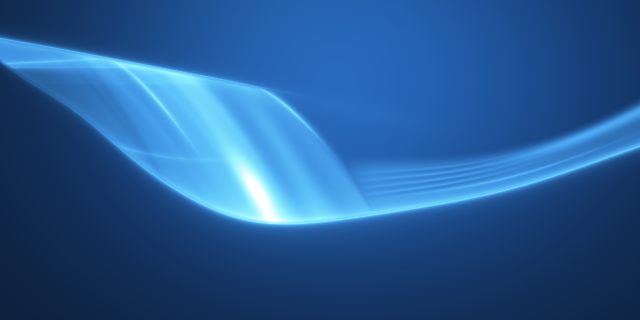
Reproduce this background procedurally as a Shadertoy shader.

```glsl
const vec3 NAVY = vec3(0.045, 0.11, 0.21);
const vec3 BLUE = vec3(0.13, 0.37, 0.70);
const vec3 AZURE = vec3(0.25, 0.58, 0.89);
const vec3 SKY = vec3(0.37, 0.77, 0.98);
const vec3 ICE = vec3(0.58, 0.95, 0.99);

float hash(float n) {
    n = fract(n * 0.1031);
    n *= n + 33.33;
    return fract(n * (n + n));
}

float bump(float v, float center, float width) {
    float t = (v - center) / width;
    return exp(-t * t);
}

float glow(float d, float width) {
    return exp(-abs(d) / width);
}

// Ribbon outlines as heights over x
float lowerEdge(float x) {
    float t = x - 0.75;
    return 0.181 - 0.255 * t + 0.545 * sqrt(t * t + 0.0625)
         - 0.036 * bump(x, 1.6, 0.4) + 0.028 * bump(x, 0.24, 0.16);
}

float upperEdge(float x) {
    return 0.88 - 0.175 * x - 0.015 * x * x;
}

float wingEdge(float x) {
    float t = max(x - 1.3, 0.0);
    return 0.5 + 0.383 * t * t;
}

// Signed distance to a fold that hangs from the upper edge
float foldDistance(vec2 p, float start, float spread) {
    float h = max(upperEdge(start) - p.y, 0.001);
    float x = start + spread * (0.42 * sqrt(h) + 0.4 * h);
    float slope = spread * (0.21 / sqrt(h) + 0.4);
    return (p.x - x) / sqrt(1.0 + slope * slope);
}

// Fine random folds inside the ribbon
float fibers(vec2 p) {
    float sum = 0.0;
    for (int i = 0; i < 16; i++) {
        float id = float(i);
        float start = 0.08 + 0.04 * id + 0.03 * hash(id + 3.0);
        float width = mix(0.006, 0.03, hash(id + 21.0));
        float d = foldDistance(p, start, mix(0.75, 1.0, hash(id + 47.0)));
        sum += (hash(id + 71.0) - 0.3) * bump(d, 0.0, width);
    }
    return 0.09 * sum;
}

float ribbonLight(vec2 p, float low, float high) {
    float band = foldDistance(p, 0.495, 0.75);
    float leftFold = foldDistance(p, 0.30, 0.9);
    float rightFold = foldDistance(p, 0.755, 1.0);
    float inside = smoothstep(-0.004, 0.012, low) * smoothstep(-0.004, 0.012, high)
                 * smoothstep(0.025, -0.025, rightFold);
    float light = 0.13 + 0.09 * smoothstep(0.1, 0.5, p.x) + fibers(p);
    light += 0.17 * bump(band, -0.07, 0.13) + 0.2 * bump(band, 0.0, 0.045);
    light += 0.5 * bump(band, 0.0, 0.032) * bump(p.y, 0.41, 0.09);
    light += 0.1 * bump(band, 0.13, 0.035);
    light += 0.28 * glow(low, 0.08) * bump(p.x, 0.9, 0.35);
    light += 0.38 * glow(leftFold, 0.006) * bump(p.y, 0.7, 0.12);
    light += 0.1 * glow(rightFold, 0.04);
    // Thin strands crossing the left end
    float strand = 0.5 + 0.55 * (p.x - 0.65) * (p.x - 0.65);
    light += 0.13 * glow(p.y - strand, 0.007) * bump(p.x, 0.4, 0.25);
    light += 0.2 * glow(p.y - 0.80 - 0.05 * p.x, 0.006) * bump(p.x, 0.1, 0.22);
    float rim = 0.5 * glow(rightFold, 0.007) * bump(p.y, 0.66, 0.09);
    return light * inside + rim * smoothstep(-0.005, 0.01, high);
}

float wingLight(vec2 p, float low) {
    float base = lowerEdge(p.x);
    float v = (p.y - base) / (wingEdge(p.x) - base);
    float light = 0.25 - 0.07 * smoothstep(1.5, 2.0, p.x);
    light += 0.24 * bump(v, 0.78, 0.16) * smoothstep(1.45, 1.85, p.x);
    light += 0.16 * glow(low, 0.05) * bump(p.x, 1.15, 0.35);
    // Alternating dark and bright streaks
    for (int i = 0; i < 4; i++) {
        float id = float(i);
        float level = 0.38 + 0.13 * id + 0.22 * (p.x - 1.4);
        float shade = bump(v, level, 0.035) - 0.8 * bump(v, level + 0.055, 0.025);
        light -= 0.09 * shade * bump(p.x, 1.38, 0.2);
    }
    light += 0.16 * bump(v, 0.3, 0.035) * bump(p.x, 1.6, 0.25);
    return light * smoothstep(1.12, 0.72, v) * smoothstep(-0.004, 0.01, low)
         * smoothstep(1.0, 1.18, p.x);
}

vec3 shade(vec3 base, float light) {
    vec3 color = mix(base, AZURE, clamp(light / 0.33, 0.0, 1.0));
    color = mix(color, SKY, clamp((light - 0.33) / 0.2, 0.0, 1.0));
    color = mix(color, ICE, clamp((light - 0.53) / 0.25, 0.0, 1.0));
    return mix(color, vec3(1.0), clamp((light - 0.78) / 0.35, 0.0, 1.0));
}

void mainImage(out vec4 fragColor, in vec2 fragCoord) {
    vec2 p = fragCoord / iResolution.xy * vec2(2.0, 1.0);
    vec3 base = mix(NAVY, BLUE, bump(p.x, 1.12, 0.9) * bump(p.y, 0.75, 0.7));

    float slope = (lowerEdge(p.x + 0.01) - lowerEdge(p.x - 0.01)) / 0.02;
    float low = (p.y - lowerEdge(p.x)) / sqrt(1.0 + slope * slope);
    float high = upperEdge(p.x) - p.y;
    float light = ribbonLight(p, low, high);
    light = max(light, wingLight(p, low));

    // Bright rims and the haze around them
    float lowPower = mix(0.12, 0.55, smoothstep(0.05, 0.7, p.x));
    light += lowPower * (0.8 * glow(low, 0.006) + 0.25 * glow(low, 0.025));
    float highPower = 0.4 * smoothstep(1.0, 0.65, p.x);
    light += highPower * (0.7 * glow(high, 0.005) + 0.3 * glow(high, 0.018));
    light += 0.07 * glow(min(low, 0.0), 0.07) * bump(p.x, 0.95, 0.5);
    light += 0.04 * bump(p.y, 0.68 - 0.2 * (p.x - 1.0), 0.03) * bump(p.x, 1.05, 0.25);
    fragColor = vec4(shade(base, light), 1.0);
}
```
